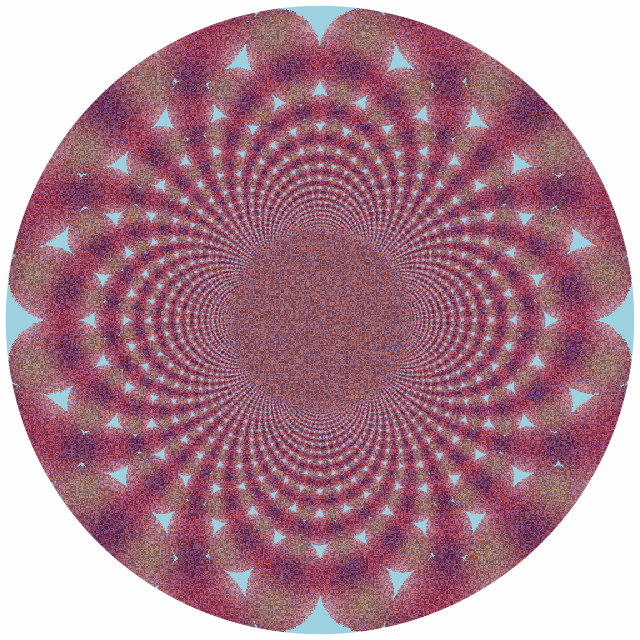
This pattern is drawn by a three.js fragment shader. Its source:

```glsl
// A grainy disc in which a square lattice of small three-cornered stars is
// folded inward by the complex map w = 1 / (k z^2). Purple, crimson and tan
// cells shrink toward a core of pure grain, all on a white ground.

varying vec2 vUv;

const float DISC_RADIUS = 0.491;
const float LATTICE     = 3.114;   // k: larger means fewer, wider cells
const float GRAIN_CELLS = 512.0;
const float GRAIN_LIGHT = 0.12;    // grain in brightness
const float GRAIN_TINT  = 0.17;    // grain between red and blue
const float EDGE_SOFT   = 0.002;   // edge width in canvas units
const float CORE_INNER  = 0.125;
const float CORE_OUTER  = 0.160;
const float STAR_REACH  = 0.75;    // distance to the arcs that carve a star
const float STAR_ARC    = 0.663;   // radius of those arcs

const vec3 GROUND  = vec3(0.995, 0.995, 0.995);
const vec3 SKY     = vec3(0.62, 0.82, 0.88);
const vec3 PURPLE  = vec3(0.43, 0.20, 0.36);
const vec3 CRIMSON = vec3(0.59, 0.24, 0.35);
const vec3 TAN     = vec3(0.59, 0.49, 0.44);
const vec3 HALO    = vec3(0.76, 0.66, 0.69);
const vec3 CORE    = vec3(0.56, 0.35, 0.40);

// Three independent random values for one grain.
vec3 hash3(vec2 p) {
  vec3 q = fract(vec3(p.xyx) * vec3(0.1031, 0.1030, 0.0973));
  q += dot(q, q.yxz + 33.33);
  return fract((q.xxy + q.yzz) * q.zyx);
}

// Inverse complex square, with the real axis pointing up the canvas.
vec2 inverseSquare(vec2 z) {
  float r2 = max(dot(z, z), 0.0001);
  vec2 squared = vec2(z.y * z.y - z.x * z.x, 2.0 * z.x * z.y);
  return squared / (LATTICE * r2 * r2);
}

// Signed gap between arcs: positive inside the star, tip along +x.
// An open star has no back arc and so widens away from its tip.
float starGap(vec2 p, bool open) {
  p.y = abs(p.y);
  float back = length(p + vec2(STAR_REACH, 0.0));
  float side = length(p - STAR_REACH * vec2(0.5, 0.866));
  return (open ? side : min(back, side)) - STAR_ARC;
}

// Offset to the nearest lattice point shifted by the given amount.
vec2 nearest(vec2 w, vec2 shift) {
  return fract(w - shift + 0.5) - 0.5;
}

float bump(vec2 p, float sharpness) {
  return exp(-sharpness * dot(p, p));
}

void main() {
  vec2 z = vUv - 0.5;
  float r = length(z);
  vec2 w = inverseSquare(z);

  // Grain: mostly a swing between red and blue, with some brightness.
  vec3 random = hash3(floor(vUv * GRAIN_CELLS)) - 0.5;
  vec3 tint = vec3(random.x, 0.35 * random.y, -random.x + 0.5 * random.y);
  vec3 grain = 2.0 * GRAIN_LIGHT * random.z + GRAIN_TINT * tint;

  // Lattice cell: purple heart, crimson rim, tan between stars, pale halo.
  vec2 starPos = nearest(w, vec2(0.5, 0.0));
  float heart = length(nearest(w, vec2(0.0, 0.5)));
  float tanBlend = bump(nearest(w, vec2(0.5, 0.5)), 13.0);
  float halo = bump(starPos, 17.0);
  vec3 color = mix(PURPLE, CRIMSON, smoothstep(0.05, 0.42, heart));
  color = mix(color, TAN, 0.9 * tanBlend);
  color = mix(color, HALO, 0.85 * halo);
  color += grain;

  // Stars alternate direction by column; those on the rim stay open.
  float facing = mod(floor(w.x), 2.0) * 2.0 - 1.0;
  bool onRim = abs(w.x) < 1.5 && abs(w.y) < 0.5;
  float gap = starGap(vec2(starPos.x * facing, starPos.y), onRim);
  float soft = EDGE_SOFT * 2.0 / (LATTICE * max(r * r * r, 0.0005));
  gap += 0.02 * random.y;
  color = mix(color, SKY, smoothstep(-0.5 * soft, 0.5 * soft, gap));

  // Core of grain where the cells become too small to see.
  float pattern = smoothstep(CORE_INNER, CORE_OUTER, r);
  color = mix(CORE + grain, color, pattern);

  // Disc on the ground.
  float outside = smoothstep(-0.5, 0.5, (r - DISC_RADIUS) / EDGE_SOFT);
  gl_FragColor = vec4(mix(color, GROUND, outside), 1.0);
}
```
